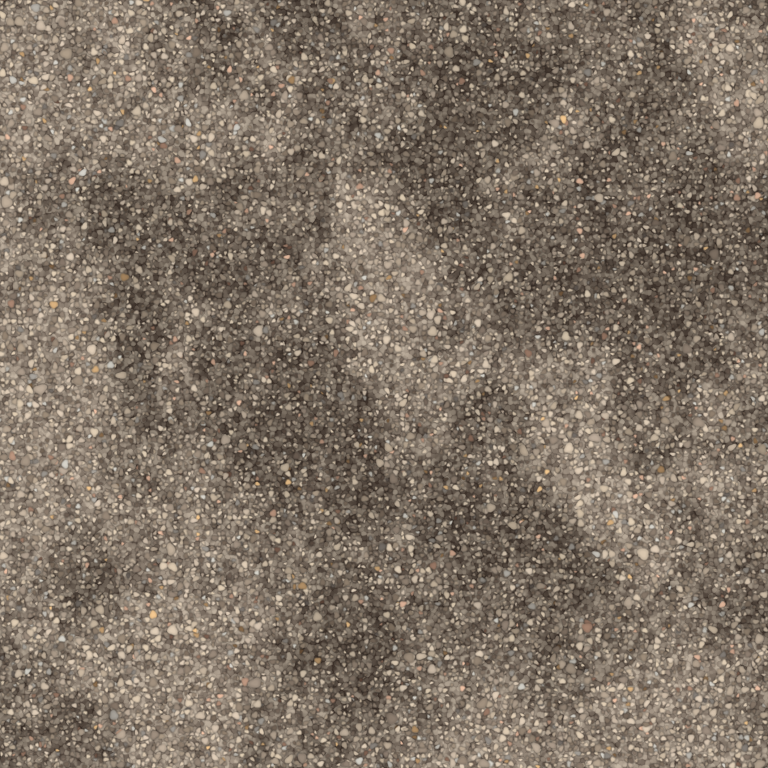
This texture is drawn by a WebGL 2 fragment shader. Its source:

```glsl
#version 300 es
precision highp float;
// Weathered sandy concrete: a soft cellular bed of fine sand, covered by three
// layers of scattered rounded grains, from tiny grit to sparse pebbles.
// Smooth cellular noise stains the bed with dark, ragged, clumpy patches.

uniform vec2 u_resolution;
out vec4 fragColor;

const vec3 DARK = vec3(0.265, 0.217, 0.187);
const vec3 LIGHT = vec3(0.78, 0.722, 0.65);
const vec3 OCHRE = vec3(1.10, 0.97, 0.78);
const vec3 ROSE = vec3(1.08, 0.94, 0.89);
const vec3 SLATE = vec3(0.97, 1.02, 1.08);
const vec3 STAIN_TINT = vec3(0.97, 0.985, 0.98);
const float STAIN_DEPTH = 0.42;    // tone lost from clean to stained
const float GRAIN_STAIN = 0.62;    // share of the stain that grains take
const float BED_CELLS = 180.0;     // sand cells across the canvas
const float EDGE = 0.0016;         // edge softness in canvas units
const float SHADOW = 0.15;         // darkness around each grain
const float TAU = 6.2831853;

vec3 hash3(vec2 cell, float seed) {
    uvec3 v = uvec3(ivec3(vec3(cell, seed)));
    v = v * 1664525u + 1013904223u;
    v.x += v.y * v.z; v.y += v.z * v.x; v.z += v.x * v.y;
    v ^= v >> 16u;
    v.x += v.y * v.z; v.y += v.z * v.x; v.z += v.x * v.y;
    return vec3(v >> 8u) / 16777216.0;
}

// Smooth cellular noise: random cell values blended by distance.
float smoothCells(vec2 p, float seed) {
    vec2 home = floor(p);
    float sum = 0.0, total = 0.0001;
    for (int j = -1; j <= 1; j++)
    for (int i = -1; i <= 1; i++) {
        vec2 cell = home + vec2(i, j);
        vec3 h = hash3(cell, seed);
        vec2 d = p - cell - 0.15 - 0.7 * h.xy;
        float w = max(0.0, 1.0 - dot(d, d) / 1.32);
        w *= w;
        sum += w * h.z;
        total += w;
    }
    return sum / total;
}

// Patchiness from 0 (clean) to 1 (stained).
float stainAmount(vec2 uv) {
    vec2 p = uv * vec2(1.0, 0.8);
    p += 0.015 * sin(p.yx * 23.0 + vec2(0.7, 2.1));
    float n = 0.38 * smoothCells(p * 7.5, 50.0)
            + 0.28 * smoothCells(p * 16.0, 51.0)
            + 0.18 * smoothCells(p * 36.0, 52.0)
            + 0.16 * smoothCells(p * 72.0, 53.0);
    return smoothstep(0.30, 0.70, n);
}

vec3 toneColor(float tone, float stain) {
    tone += STAIN_DEPTH * (0.5 - stain);
    return mix(DARK, LIGHT, clamp(tone, -0.04, 1.1)) * mix(vec3(1.0), STAIN_TINT, stain);
}

vec3 mineralTint(float pick) {
    if (pick < 0.015) return OCHRE;
    if (pick < 0.045) return ROSE;
    if (pick < 0.095) return SLATE;
    return mix(vec3(1.02, 1.0, 0.965), vec3(1.01, 0.995, 0.995), pick);
}

// Fine sand: softly blended cells with dark gaps between them.
vec3 sandBed(vec2 uv, float stain) {
    vec2 p = uv * BED_CELLS, home = floor(p);
    float sum = 0.0, total = 0.0001, nearest = 2.0;
    for (int j = -1; j <= 1; j++)
    for (int i = -1; i <= 1; i++) {
        vec2 cell = home + vec2(i, j);
        vec3 h = hash3(cell, 7.0);
        vec2 d = p - cell - h.xy;
        float d2 = dot(d, d), w = exp(-7.0 * d2);
        sum += w * h.z;
        total += w;
        nearest = min(nearest, d2);
    }
    float gap = smoothstep(0.1, 0.8, nearest);
    return toneColor(0.20 + 0.62 * sum / total - 0.3 * gap, stain);
}

// One layer of rounded grains; radii are in cells, tones run from x to y.
void scatterGrains(inout vec3 color, vec2 uv, float cells, float density,
                   vec2 radii, vec2 tones, float stain, float seed) {
    vec2 p = uv * cells, home = floor(p);
    float soft = EDGE * cells;
    for (int j = -1; j <= 1; j++)
    for (int i = -1; i <= 1; i++) {
        vec2 cell = home + vec2(i, j);
        vec3 place = hash3(cell, seed);
        if (place.z > density) continue;
        vec3 form = hash3(cell, seed + 1.0), look = hash3(cell, seed + 2.0);
        vec2 d = p - cell - 0.2 - 0.6 * place.xy;
        float turn = TAU * form.y, c = cos(turn), s = sin(turn);
        d = mat2(c, s, -s, c) * d;
        d.y *= 1.0 + 0.5 * form.z;
        float angle = atan(d.y, d.x + 0.00001);
        float radius = mix(radii.x, radii.y, form.x * form.x) * (1.06 - 0.2 * stain);
        radius *= 1.0 + 0.09 * sin(2.0 * angle + TAU * look.z) + 0.10 * sin(3.0 * angle + TAU * look.x);
        float dist = length(d) - radius;
        color *= 1.0 - SHADOW * (1.0 - smoothstep(0.0, 2.0 * soft, dist));
        float dome = 1.05 - 0.1 * smoothstep(-0.7 * radius, 0.0, dist);
        vec3 grain = toneColor(mix(tones.x, tones.y, look.x), GRAIN_STAIN * stain + 0.17);
        color = mix(color, grain * mineralTint(look.y) * dome, 1.0 - smoothstep(-soft, soft, dist));
    }
}

void main() {
    vec2 uv = gl_FragCoord.xy / min(u_resolution.x, u_resolution.y);
    float stain = stainAmount(uv);
    vec3 color = sandBed(uv, stain);
    scatterGrains(color, uv, 142.0, 0.66, vec2(0.32, 0.54), vec2(0.16, 1.06), stain, 10.0);
    scatterGrains(color, uv, 92.0, 0.46, vec2(0.24, 0.50), vec2(0.36, 1.14), stain, 20.0);
    scatterGrains(color, uv, 52.0, 0.13, vec2(0.18, 0.40), vec2(0.45, 1.08), stain, 30.0);
    fragColor = vec4(color, 1.0);
}
```
